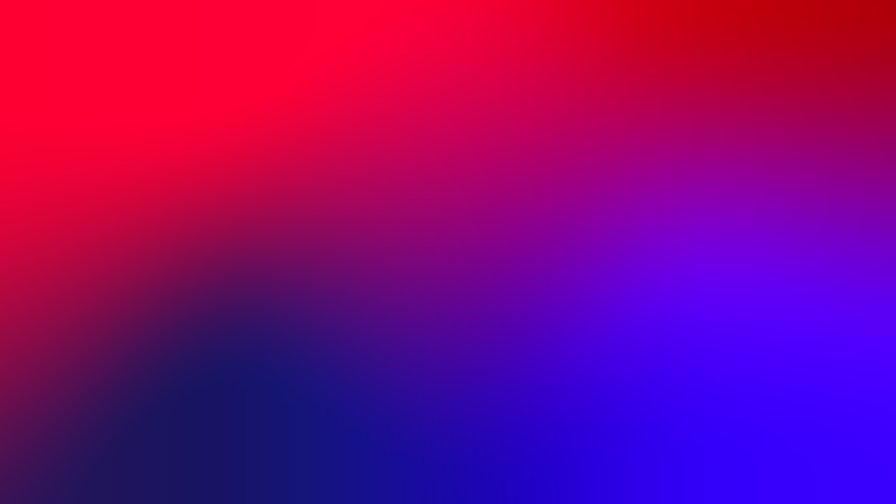
A WebGL 1 fragment shader for this background:

```glsl
precision highp float;
// Soft mesh-style gradient: scarlet and dark red above, navy and electric blue below.
// Splines across the width set the end colours and fade limits of each column;
// red and blue then fade separately up the height.

uniform vec2 u_resolution;

// Catmull-Rom segment between b and c
vec4 cubic(vec4 a, vec4 b, vec4 c, vec4 d, float t) {
  return b + 0.5 * t * (c - a + t * (2.0 * a - 5.0 * b + 4.0 * c - d
       + t * (3.0 * (b - c) + d - a)));
}

// Smooth curve through five evenly spaced stops, x in 0..1
vec4 spline(float x, vec4 a, vec4 b, vec4 c, vec4 d, vec4 e) {
  float s = clamp(x, 0.0, 1.0) * 4.0;
  if (s < 1.0) return cubic(2.0 * a - b, a, b, c, s);
  if (s < 2.0) return cubic(a, b, c, d, s - 1.0);
  if (s < 3.0) return cubic(b, c, d, e, s - 2.0);
  return cubic(c, d, e, 2.0 * e - d, s - 3.0);
}

// Column end colours: bottom red, bottom blue, top red, top blue
vec4 columnColours(float x) {
  return spline(x,
    vec4(0.17, 0.34, 1.00, 0.20),
    vec4(0.09, 0.40, 1.00, 0.21),
    vec4(0.10, 0.66, 0.98, 0.20),
    vec4(0.19, 0.95, 0.80, 0.06),
    vec4(0.23, 1.00, 0.68, 0.02));
}

// Column fade limits: red start, red end, blue start, blue end
vec4 columnFades(float x) {
  return spline(x,
    vec4(-0.15, 0.80, -0.15, 0.80),
    vec4( 0.22, 0.82,  0.22, 0.82),
    vec4( 0.00, 1.05,  0.10, 1.10),
    vec4( 0.07, 1.02,  0.36, 1.02),
    vec4( 0.05, 1.00,  0.28, 1.03));
}

void main() {
  vec2 uv = gl_FragCoord.xy / u_resolution;
  vec4 ends = columnColours(uv.x);
  vec4 fades = columnFades(uv.x);

  // Separate vertical fades keep the violet band rich
  float redFade = smoothstep(fades.x, fades.y, uv.y);
  float blueFade = smoothstep(fades.z, fades.w, uv.y);
  float red = mix(ends.x, ends.z, redFade);
  float blue = mix(ends.y, ends.w, blueFade);

  // A little green greys the navy corner
  float navy = (1.0 - redFade) * (1.0 - smoothstep(0.3, 0.65, uv.x));
  gl_FragColor = vec4(clamp(vec3(red, 0.08 * navy, blue), 0.0, 1.0), 1.0);
}
```
